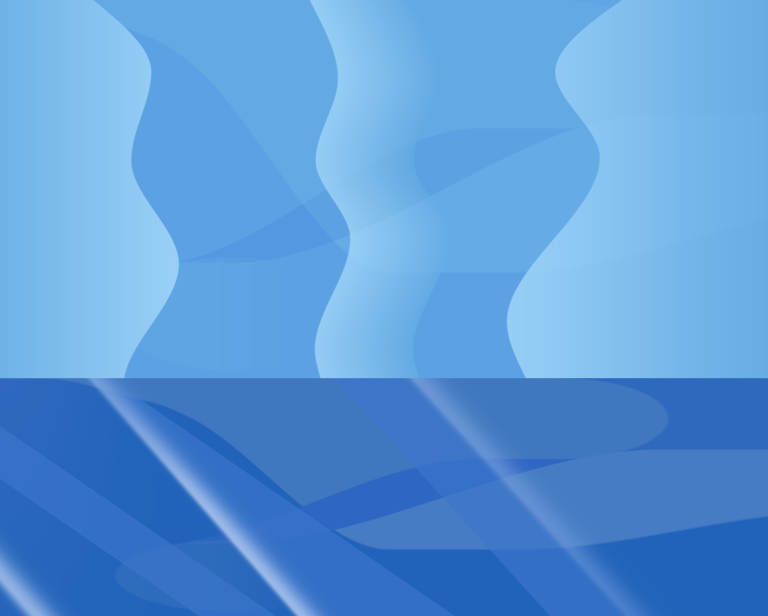
Give the GLSL for this background, as a Shadertoy shader.

```glsl
const float HORIZON = 0.386;
const vec3 SKY = vec3(0.36, 0.63, 0.89);
const vec3 SKY_LIFT = vec3(0.39, 0.665, 0.895);
const vec3 SKY_WEDGE = vec3(0.33, 0.60, 0.89);
const vec3 PANEL_LIGHT = vec3(0.595, 0.81, 0.965);
const vec3 PANEL_MID = vec3(0.43, 0.70, 0.905);
const vec3 PANEL_FAR = vec3(0.395, 0.67, 0.89);
const vec3 DEEP = vec3(0.13, 0.39, 0.73);
const vec3 DEEP_EDGE = vec3(0.185, 0.41, 0.745);
const vec3 LOBE = vec3(0.25, 0.47, 0.75);
const vec3 SWELL = vec3(0.27, 0.485, 0.765);
const vec3 WEDGE = vec3(0.18, 0.40, 0.77);
const vec3 BAND = vec3(0.235, 0.46, 0.80);
const vec3 GLARE = vec3(0.70, 0.79, 0.94);

// Antialiased coverage of d > 0, where w is the size of a pixel
float cover(float d, float w) {
    return smoothstep(-w, w, d);
}

// Smooth curve through turning points given as (depth, x)
float waveEdge(float v, vec2 turns[6]) {
    float x = turns[0].y;
    for (int i = 1; i < 6; i++) {
        x += (turns[i].y - turns[i - 1].y) * smoothstep(turns[i - 1].x, turns[i].x, v);
    }
    return x;
}

// Overlapping swells: x = under main curve, y = lobe, z = lower swell, w = wedge
vec4 swells(vec2 p, float w) {
    float mainCurve = 0.12 * smoothstep(0.052, 0.247, p.x)
                    + 0.60 * smoothstep(0.195, 0.508, p.x)
                    - 0.16 * smoothstep(0.677, 1.094, p.x);
    float lobeCurve = 0.70 - 0.36 * smoothstep(0.195, 0.625, p.x);
    float riseCurve = 0.695 - 0.395 * smoothstep(0.30, 0.86, p.x);
    float above = cover(mainCurve - p.y, w * 1.5);
    float rim = 1.0 - length((p - vec2(0.729, 0.17)) / vec2(0.141, 0.17));
    float lobe = p.x < 0.729 ? cover(lobeCurve - p.y, w) : cover(rim * 0.17, w);
    float belowRise = cover(p.y - riseCurve, w);
    float wedge = cover(p.y - lobeCurve, w) * (1.0 - belowRise);
    wedge *= smoothstep(0.22, 0.26, p.x) * (1.0 - smoothstep(0.70, 0.80, p.x));
    return vec4(above, above * lobe, above * belowRise, wedge);
}

// Soft oval near the lower left of each half
float lowerOval(vec2 p, float w) {
    float d = 1.0 - length((p - vec2(0.30, 0.83)) / 0.15);
    return cover(d * 0.15, w) * (1.0 - smoothstep(0.25, 0.42, p.x));
}

vec3 upperHalf(vec2 p, vec2 pixel) {
    float leftEdge = waveEdge(p.y, vec2[6](vec2(-0.19, 0.046), vec2(0.19, 0.197),
        vec2(0.424, 0.171), vec2(0.698, 0.233), vec2(1.02, 0.161), vec2(1.3, 0.161)));
    float midEdge = waveEdge(p.y, vec2[6](vec2(-0.16, 0.378), vec2(0.207, 0.44),
        vec2(0.424, 0.411), vec2(0.631, 0.456), vec2(0.923, 0.41), vec2(1.075, 0.4245)));
    float rightEdge = waveEdge(p.y, vec2[6](vec2(-0.21, 0.911), vec2(0.19, 0.723),
        vec2(0.416, 0.781), vec2(0.85, 0.66), vec2(1.14, 0.707), vec2(1.3, 0.707)));

    // Pale swells behind the panels
    vec4 s = swells(p, pixel.y);
    vec3 col = mix(SKY, SKY_LIFT, max(s.x * 0.65, max(s.y, s.z)));
    col = mix(col, SKY_WEDGE, s.w * mix(0.8, 0.25, s.x));
    col = mix(col, SKY_LIFT, lowerOval(p, pixel.y) * 0.4);

    // Wavy panels, bright along one edge
    vec3 leftTone = mix(PANEL_MID, PANEL_LIGHT, clamp(p.x / 0.22, 0.0, 1.0));
    col = mix(col, leftTone, cover(leftEdge - p.x, pixel.x));
    float across = (p.x - midEdge) / 0.128;
    float midMask = cover(p.x - midEdge, pixel.x) * cover(midEdge + 0.128 - p.x, pixel.x);
    col = mix(col, mix(PANEL_LIGHT, PANEL_FAR, clamp(across, 0.0, 1.0)), midMask * 0.93);
    vec3 rightTone = mix(PANEL_LIGHT, PANEL_FAR, smoothstep(0.60, 1.06, p.x));
    col = mix(col, rightTone, cover(p.x - rightEdge, pixel.x));
    return col + 0.008 * (s.z - s.w);
}

// Streak with a crisp left flank and a soft right one
float streak(float d, float left, float right) {
    float k = d / (d < 0.0 ? left : right);
    return exp(-k * k);
}

vec3 lowerHalf(vec2 p, vec2 pixel) {
    // Deep ground and translucent swells
    vec4 s = swells(p, pixel.y);
    float rim = 1.0 - smoothstep(0.0, 0.22, p.x);
    vec3 col = mix(DEEP, DEEP_EDGE, rim * (1.0 - p.y * 0.8));
    col = mix(col, DEEP_EDGE, s.x);
    col = mix(col, LOBE, s.y);
    col = mix(col, SWELL, s.z);
    col = mix(col, WEDGE, s.w * 0.85);
    col = mix(col, LOBE, lowerOval(p, pixel.y) * 0.4);

    // Flat diagonal bands
    float slant = p.x - 0.449 * p.y;
    float first = p.x - 0.271 * p.y - 0.12;
    float second = p.x - 0.28 * p.y - 0.54;
    float w = pixel.x;
    float stripe = cover(slant + 0.19, w) * cover(-0.09 - slant, w);
    float fan = cover(first, w) * cover(0.143 - slant, w);
    float broad = cover(second + 0.104, w) * (1.0 - smoothstep(-0.02, 0.04, second));
    col = mix(col, BAND, 0.65 * max(stripe, max(fan, broad)));

    // Bright glancing streaks
    float peak = mix(0.45, 0.8, smoothstep(0.0, 0.6, p.y));
    col = mix(col, GLARE, peak * streak(first, 0.006, 0.025));
    float fade = mix(0.38, 0.2, p.y);
    col = mix(col, GLARE, fade * streak(second, 0.008, 0.028));
    return mix(col, GLARE, 0.75 * streak(first + 0.345, 0.012, 0.028));
}

void mainImage(out vec4 fragColor, in vec2 fragCoord) {
    vec2 uv = fragCoord / iResolution.xy;
    vec2 pixel = 1.0 / iResolution.xy;
    float top = 1.0 - HORIZON;
    vec3 sky = upperHalf(vec2(uv.x, (1.0 - uv.y) / top), pixel / vec2(1.0, top));
    vec3 sea = lowerHalf(vec2(uv.x, (HORIZON - uv.y) / HORIZON), pixel / vec2(1.0, HORIZON));
    fragColor = vec4(mix(sea, sky, cover(uv.y - HORIZON, pixel.y * 0.6)), 1.0);
}
```
